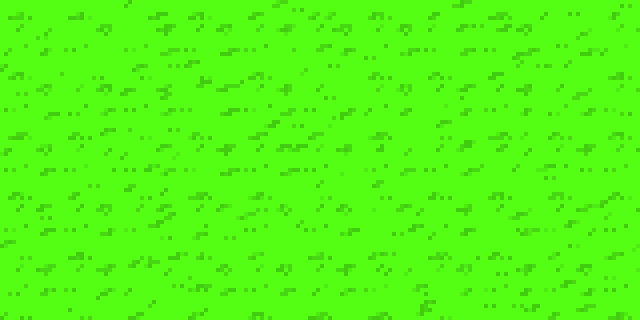
Give the GLSL for this texture, as a Shadertoy shader.

```glsl
#define ROWS 80.0         // square cells over the canvas height
#define SLOT 5.0          // cells per motif slot
#define REPEAT 3.0        // slots before the layout repeats
#define STRAY 0.3         // share of slots that leave the repeat
#define EDGE 0.6          // edge softness in screen pixels
#define GRASS vec3(0.33, 1.00, 0.08)
#define BLADE_DARK vec3(0.26, 0.80, 0.06)
#define BLADE_MID vec3(0.28, 0.84, 0.07)
#define BLADE_PALE vec3(0.30, 0.92, 0.07)

float hash(vec2 p) {
    vec3 q = fract(p.xyx * vec3(0.1031, 0.1030, 0.0973));
    q += dot(q, q.yzx + 33.33);
    return fract((q.x + q.y) * q.z);
}

bool inRun(float x, float start, float count) {
    return x >= start && x < start + count;
}

// Motif kinds: stepped dash, pair of dots, diagonal dots, single dot, empty
bool motif(vec2 p, float kind, float variant) {
    if (kind < 3.0) {
        float lower = variant < 0.6 ? 2.0 : 3.0;
        float upper = fract(variant * 7.0) < 0.4 ? 2.0 : 3.0;
        return (p.y == 0.0 && inRun(p.x, 0.0, lower))
            || (p.y == 1.0 && inRun(p.x, lower - 1.0, upper));
    }
    if (kind < 5.0) return p.y == 0.0 && (p.x == 0.0 || p.x == 2.0);
    if (kind < 7.0) return p.x == p.y && inRun(p.x, 0.0, 2.0);
    return kind < 8.0 && p == vec2(0.0);
}

// Colour of one whole cell
vec3 cellColor(vec2 cell) {
    vec2 home = floor(cell / SLOT);
    bool blade = false;
    for (int i = 0; i < 2; i++) {
        vec2 slot = home - vec2(float(i), 0.0);
        vec2 place = mod(slot, REPEAT);
        bool stray = hash(slot + 71.0) < STRAY;
        vec2 id = stray ? slot + 40.0 : place;
        float kind = mod(4.0 * (place.x + REPEAT * place.y), 9.0);
        if (stray) kind = floor(9.0 * hash(id + 13.0));
        vec2 jitter = floor(vec2(5.0, 4.0) * vec2(hash(id + 5.0), hash(id + 29.0)));
        vec2 local = cell - slot * SLOT - jitter;
        blade = blade || motif(local, kind, hash(slot + 97.0));
    }
    if (!blade) return GRASS;
    float shade = hash(cell + 151.0);
    return shade < 0.43 ? BLADE_DARK : shade < 0.86 ? BLADE_MID : BLADE_PALE;
}

void mainImage(out vec4 fragColor, in vec2 fragCoord) {
    float pixel = ROWS / iResolution.y;
    vec2 p = fragCoord * pixel + 300.0 - 0.5;
    vec2 cell = floor(p);

    // Blend the four nearest cells across a narrow border
    vec2 f = clamp((fract(p) - 0.5) / (pixel * EDGE) + 0.5, 0.0, 1.0);
    vec3 low = mix(cellColor(cell), cellColor(cell + vec2(1.0, 0.0)), f.x);
    vec3 high = mix(cellColor(cell + vec2(0.0, 1.0)), cellColor(cell + 1.0), f.x);
    fragColor = vec4(mix(low, high, f.y), 1.0);
}
```
